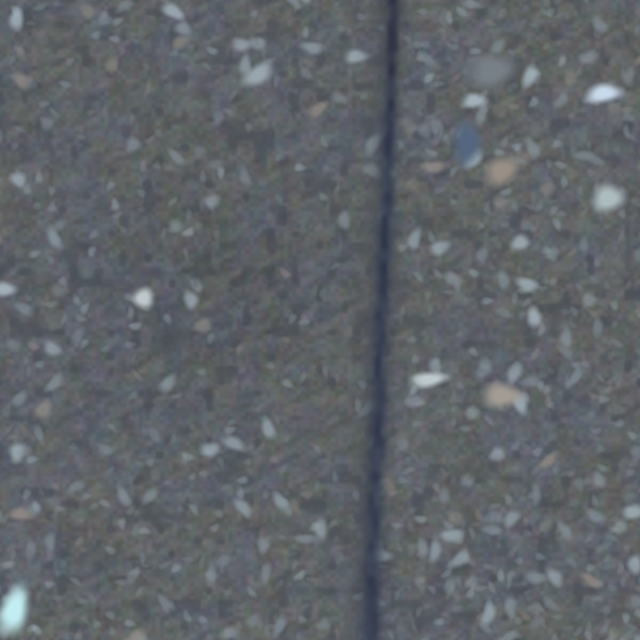
Give the GLSL for this texture, as a WebGL 1 fragment shader.

```glsl
precision highp float;
// Weathered grey terrazzo with soft pale stone chips, split by a dark upright seam.

uniform vec2 u_resolution;

const vec3 WARM_GREY = vec3(0.375, 0.388, 0.39);
const vec3 COOL_GREY = vec3(0.37, 0.388, 0.42);
const vec3 SHADOW = vec3(0.28, 0.30, 0.33);
const vec3 PALE_STONE = vec3(0.70, 0.77, 0.81);
const vec3 MID_STONE = vec3(0.49, 0.53, 0.56);
const vec3 TAN_STONE = vec3(0.56, 0.52, 0.49);
const vec3 SEAM_BLUE = vec3(0.21, 0.25, 0.34);
const vec3 SEAM_BLACK = vec3(0.14, 0.14, 0.20);

vec2 hash2(vec2 p) {
  vec3 q = fract(p.xyx * vec3(0.1031, 0.1030, 0.0973));
  q += dot(q, q.yzx + 33.33);
  return fract((q.xx + q.yz) * q.zy);
}

float valueNoise(vec2 p) {
  vec2 i = floor(p);
  vec2 f = fract(p);
  f = f * f * (3.0 - 2.0 * f);
  float low = mix(hash2(i).x, hash2(i + vec2(1.0, 0.0)).x, f.x);
  float high = mix(hash2(i + vec2(0.0, 1.0)).x, hash2(i + 1.0).x, f.x);
  return mix(low, high, f.y);
}

vec2 rotate(vec2 p, float angle) {
  vec2 axis = vec2(cos(angle), sin(angle));
  return vec2(dot(p, axis), axis.x * p.y - axis.y * p.x);
}

// Round falloff: 1 at the center, fading over the given radius.
float glow(vec2 offset, float radius) {
  return exp(-dot(offset, offset) / (radius * radius));
}

// Soft coverage of a slightly uneven pebble.
float pebble(vec2 offset, vec2 radius, float angle, float seed) {
  vec2 q = rotate(offset, angle) / radius;
  float wobble = 0.08 * sin(3.0 * atan(q.y, q.x + 0.00001) + seed * 6.3);
  return 1.0 - smoothstep(0.3, 1.25, length(q) * (1.0 + wobble));
}

// Chips thin out on the left and in the worn area beside the seam.
float chipDensity(vec2 p) {
  float side = mix(0.25, 0.46, smoothstep(0.58, 0.64, p.x));
  float worn = glow(p - vec2(0.43, 0.58), 0.24);
  return side * (1.0 - 0.85 * worn) + 0.16 * (1.0 - smoothstep(0.0, 0.35, p.y));
}

// One layer of scattered chips; radius is in canvas units.
vec3 scatterChips(vec3 base, vec2 p, float cells, float radius, float strength, float seed) {
  vec2 home = floor(p * cells);
  for (int j = -1; j <= 1; j++) {
    for (int i = -1; i <= 1; i++) {
      vec2 cell = home + vec2(float(i), float(j));
      vec2 jitter = hash2(cell + seed);
      vec2 kind = hash2(cell + seed + 57.0);
      vec2 form = hash2(cell + seed + 113.0);
      vec2 center = (cell + jitter) / cells;
      float present = step(kind.x, 0.8 * chipDensity(center));
      vec2 size = radius * vec2(0.8 + 0.7 * form.x, 0.55 + 0.35 * form.y);
      float cover = pebble(p - center, size, kind.y * 6.283, form.x);
      vec3 tint = mix(MID_STONE, PALE_STONE, form.y * form.y);
      tint = mix(tint, TAN_STONE, step(0.84, jitter.x) * 0.8);
      base = mix(base, tint, cover * present * strength * (0.35 + 0.65 * form.x));
    }
  }
  return base;
}

vec3 addStone(vec3 base, vec2 p, vec2 center, vec2 radius, float angle, vec3 tint) {
  return mix(base, tint, pebble(p - center, radius, angle, center.x));
}

vec3 concrete(vec2 p) {
  float cloud = valueNoise(p * 9.0) * 0.4 + valueNoise(p * 26.0 + 4.0) * 0.6;
  float streak = valueNoise(rotate(p, 0.5) * vec2(45.0, 95.0));
  float grain = valueNoise(p * 150.0);
  vec3 color = mix(WARM_GREY, COOL_GREY, smoothstep(0.3, 0.7, cloud));
  color += 0.06 * (streak - 0.5) + 0.05 * (grain - 0.5);
  vec3 speckle = vec3(valueNoise(p * 75.0), valueNoise(p * 80.0 + 9.0), valueNoise(p * 85.0 + 21.0));
  color += 0.035 * (speckle - 0.5);
  float pits = smoothstep(0.62, 0.95, valueNoise(p * 52.0 + 31.0));
  color = mix(color, SHADOW, 0.6 * pits);
  return color - 0.025 * glow(p - vec2(0.35, 0.55), 0.17);
}

vec3 drawSeam(vec3 base, vec2 p) {
  float center = 0.578 + 0.037 * p.y + 0.004 * (valueNoise(vec2(p.y * 38.0, 2.0)) - 0.5);
  float offset = p.x - center;
  float rough = valueNoise(p * vec2(90.0, 55.0));
  float groove = glow(vec2(offset, 0.0), mix(0.0145, 0.0095, p.y));
  float shade = glow(vec2(offset + 0.009, 0.0), 0.026);
  vec3 tint = mix(SEAM_BLUE, SEAM_BLACK, 0.5 * smoothstep(0.75, 1.0, p.y) + 0.4 * rough);
  base = mix(base, SHADOW, 0.55 * shade);
  return mix(base, tint, groove * (0.6 + 0.4 * rough));
}

void main() {
  vec2 p = gl_FragCoord.xy / u_resolution;
  vec3 color = concrete(p);
  color = scatterChips(color, p, 56.0, 0.0078, 0.42, 11.0);
  color = scatterChips(color, p, 28.0, 0.0145, 0.9, 37.0);

  // Distinct large stones and the dark smudge.
  color = addStone(color, p, vec2(0.022, 0.046), vec2(0.024, 0.042), -0.3, vec3(0.76, 0.93, 0.95));
  color = addStone(color, p, vec2(0.943, 0.854), vec2(0.032, 0.016), 0.15, vec3(0.78, 0.85, 0.92));
  color = addStone(color, p, vec2(0.950, 0.690), vec2(0.029, 0.024), 0.3, vec3(0.68, 0.74, 0.75));
  color = addStone(color, p, vec2(0.730, 0.776), vec2(0.023, 0.040), 0.0, vec3(0.33, 0.40, 0.50));
  color = addStone(color, p, vec2(0.768, 0.889), vec2(0.040, 0.030), 0.2, vec3(0.47, 0.50, 0.53));
  color = addStone(color, p, vec2(0.784, 0.382), vec2(0.034, 0.021), 0.0, vec3(0.64, 0.61, 0.58));
  color = addStone(color, p, vec2(0.784, 0.733), vec2(0.030, 0.024), 0.4, vec3(0.60, 0.56, 0.53));
  color = addStone(color, p, vec2(0.670, 0.407), vec2(0.032, 0.013), 0.1, vec3(0.74, 0.79, 0.80));
  color = addStone(color, p, vec2(0.224, 0.534), vec2(0.018, 0.018), 0.0, vec3(0.74, 0.78, 0.80));
  color = addStone(color, p, vec2(0.403, 0.883), vec2(0.030, 0.016), 0.6, vec3(0.60, 0.65, 0.68));
  color = mix(color, SHADOW, 0.75 * glow(p - vec2(0.268, 0.472), 0.024));

  gl_FragColor = vec4(drawSeam(color, p), 1.0);
}
```
